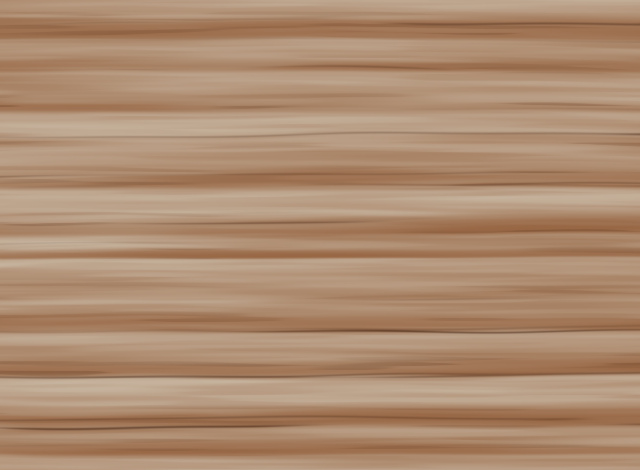
Reproduce this texture procedurally as a WebGL 2 fragment shader.

```glsl
#version 300 es
precision highp float;

uniform vec2 u_resolution;
out vec4 fragColor;

const float ROWS = 12.5;

float hash(vec2 p) {
    vec3 q = fract(p.xyx * 0.1031);
    q += dot(q, q.yzx + 33.33);
    return fract((q.x + q.y) * q.z);
}

// Soft cellular noise: random cell values blended by distance.
float cellTone(vec2 p, float seed) {
    vec2 base = floor(p);
    float sum = 0.0;
    float total = 0.0;
    for (int j = -1; j <= 1; j++) {
        for (int i = -1; i <= 1; i++) {
            vec2 cell = base + vec2(i, j);
            vec2 key = cell + seed * 17.0;
            vec2 site = cell + vec2(hash(key + 3.7), hash(key + 9.2));
            vec2 d = p - site;
            float weight = exp(-5.0 * dot(d, d));
            sum += weight * hash(key + 21.4);
            total += weight;
        }
    }
    return sum / total;
}

// Layered sines giving a gentle sideways drift, roughly -1 to 1.
float drift(float x, float seed) {
    return 0.55 * sin(2.3 * x + seed * 5.1)
         + 0.30 * sin(5.7 * x + seed * 9.7)
         + 0.15 * sin(13.0 * x + seed * 3.3);
}

float rowEdge(float row) {
    return row + 0.7 * hash(vec2(row, 4.0));
}

// Darkness of a row: sharp lower edge, long fade to the pale top.
float rowShade(float t, float row, float x) {
    float reach = mix(0.55, 1.0, hash(vec2(row, 11.0)));
    float strength = mix(0.25, 1.0, hash(vec2(row, 15.0)));
    strength *= 1.0 + 0.35 * drift(x, row);
    float rise = smoothstep(0.0, 0.18, t);
    return strength * rise * (1.0 - smoothstep(0.18, reach, t));
}

// Returns the thin dark core (x) and its warm halo (y) of one vein.
vec2 vein(vec2 p, float row, float id) {
    vec2 key = vec2(row, 30.0 + id * 7.0);
    float height = (rowEdge(row) + mix(0.05, 0.5, hash(key))) / ROWS;
    float d = p.y - height - 0.006 * drift(p.x, row + id * 2.7);
    float presence = cellTone(vec2(p.x * 1.6, row * 3.0 + id * 41.0), 2.0);
    float h = hash(key + 5.0);
    float strength = h * smoothstep(0.32, 0.75, presence);
    float width = mix(0.0015, 0.0030, presence);
    float core = exp(-d * d / (width * width));
    float halo = exp(-abs(d) / (d > 0.0 ? 0.014 : 0.006));
    return strength * vec2(core, halo);
}

vec3 woodColor(float shade, float ink) {
    vec3 pale = vec3(0.775, 0.700, 0.617);
    vec3 rust = vec3(0.602, 0.414, 0.280);
    vec3 umber = vec3(0.290, 0.165, 0.095);
    float soft = shade - 0.5 * max(shade - 0.8, 0.0);
    vec3 wood = mix(pale, rust, clamp(soft, -0.1, 1.18));
    return mix(wood, umber, clamp(ink, 0.0, 0.85));
}

void main() {
    vec2 p = gl_FragCoord.xy / u_resolution.y;
    vec2 q = p + vec2(0.0, 0.004 * drift(p.x, p.y * 0.8));

    // Uneven rows
    float s = q.y * ROWS;
    float row = floor(s);
    if (s < rowEdge(row)) row -= 1.0;
    float low = rowEdge(row);
    float t = (s - low) / (rowEdge(row + 1.0) - low);
    float band = rowShade(t, row, p.x);
    float tone = mix(hash(vec2(row - 1.0, 19.0)), hash(vec2(row, 19.0)),
                     smoothstep(0.0, 0.18, t));

    // Long fibres, from wide zones down to hairlines
    float zone = cellTone(q * vec2(0.5, 9.0), 7.0);
    float broad = cellTone(q * vec2(0.9, 26.0), 1.0);
    float medium = cellTone(q * vec2(2.0, 68.0), 3.0);
    float fine = cellTone(q * vec2(4.5, 150.0), 5.0);
    float shade = 0.46 + 0.62 * (band - 0.17) + 0.22 * (tone - 0.5)
                + 0.36 * (zone - 0.5) + 0.48 * (broad - 0.5)
                + 0.40 * (medium - 0.5) + 0.22 * (fine - 0.5);

    // Dark veins and short flecks
    vec2 veins = vec2(0.0);
    for (int i = -1; i <= 1; i++) {
        for (int k = 0; k < 2; k++) {
            veins += vein(q, row + float(i), float(k));
        }
    }
    float fleck = smoothstep(0.62, 0.9, fine) * band;
    shade += 0.28 * veins.y;
    float ink = 0.66 * veins.x + 0.2 * fleck;

    fragColor = vec4(woodColor(shade, ink), 1.0);
}
```
